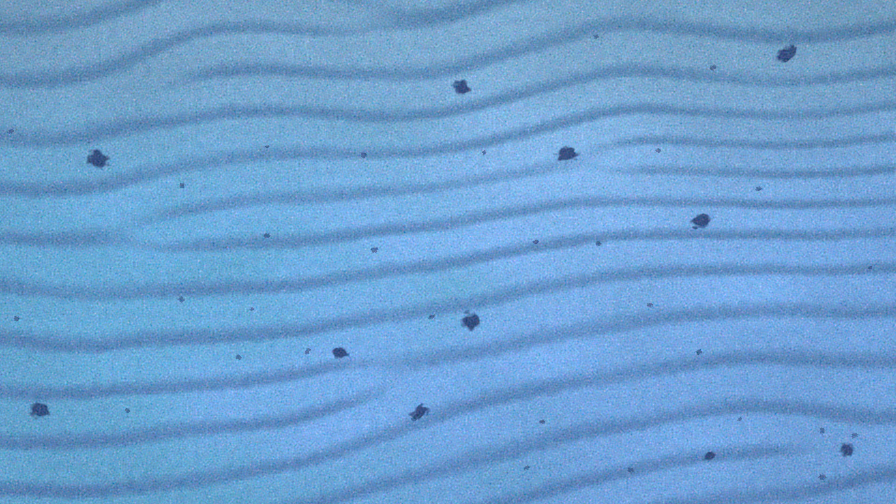
This texture is drawn by a WebGL 1 fragment shader. Its source:

```glsl
precision highp float;
// Rippled sand under shallow blue water, with forking ridges and dark debris.

#define RIPPLES 10.0        // ripples per canvas height
#define FORKS 6             // places where a ripple splits
#define WARP 0.027          // irregular bending of the ripples
#define SHADOW 0.86         // darkness of the troughs
#define GRAIN 0.13          // strength of the colour grain
#define GRAIN_SCALE 235.0   // grains per canvas height
#define MOTTLE 0.045        // strength of the soft colour blotches
#define VIGNETTE 0.055
#define DEBRIS_CHANCE 0.42

uniform vec2 u_resolution;

const float TAU = 6.28318;
const vec3 SAND_BLUE = vec3(0.465, 0.670, 0.910);
const vec3 SAND_CYAN = vec3(0.425, 0.695, 0.880);
const vec3 SAND_GREY = vec3(0.495, 0.680, 0.830);
const vec3 TROUGH = vec3(0.350, 0.520, 0.740);
const vec3 DEBRIS = vec3(0.190, 0.280, 0.470);

vec2 hash2(vec2 p) {
  vec3 q = fract(vec3(p.xyx) * vec3(0.1031, 0.1030, 0.0973));
  q += dot(q, q.yzx + 33.33);
  return fract((q.xx + q.yz) * q.zy);
}

float gradientNoise(vec2 p) {
  vec2 i = floor(p), f = fract(p);
  vec2 u = f * f * f * (f * (f * 6.0 - 15.0) + 10.0);
  vec2 e = vec2(1.0, 0.0);
  float a = dot(hash2(i) * 2.0 - 1.0, f);
  float b = dot(hash2(i + e) * 2.0 - 1.0, f - e);
  float c = dot(hash2(i + e.yx) * 2.0 - 1.0, f - e.yx);
  float d = dot(hash2(i + 1.0) * 2.0 - 1.0, f - 1.0);
  return mix(mix(a, b, u.x), mix(c, d, u.x), u.y);
}

// Trough shading: sharp lower edge, soft upper edge, forks as phase windings.
float troughs(vec2 p, float aspect) {
  float upper = smoothstep(0.4, 0.9, p.y);
  float slope = mix(0.17, 0.05, upper);
  float swell = -0.036 * sin(TAU * p.x / aspect);
  float wave = 0.018 * cos((p.x - 0.46) * 8.2);
  float warp = gradientNoise(p * vec2(2.6, 3.2) + 7.3)
             + 0.3 * gradientNoise(p * vec2(6.0, 8.0) + 31.0);
  float bend = mix(swell, wave, upper) - WARP * warp;
  float phase = RIPPLES * (p.y - slope * p.x - bend);
  phase += 0.05 * gradientNoise(p * 45.0);
  float strength = 0.9 + 0.6 * gradientNoise(p * vec2(3.0, 7.0) + 17.0);

  float turn = -1.0;
  for (int i = 1; i <= FORKS; i++) {
    vec2 center = fract(float(i) * vec2(0.7549, 0.5698) + vec2(0.65, 0.4));
    vec2 d = p - center * vec2(aspect, 1.0);
    phase += turn * atan(d.y * 1.5, d.x) / TAU;
    strength *= smoothstep(-0.02, 0.08, length(d * vec2(0.6, 1.0)));
    turn = -turn;
  }

  float f = fract(phase);
  float band = smoothstep(0.27, 0.46, f) * (1.0 - smoothstep(0.49, 0.8, f));
  return band * clamp(strength, 0.0, 1.0);
}

// Ragged blobs, at most one in each jittered grid cell.
float specks(vec2 p, float cells, float chance, float radius) {
  vec2 cell = floor(p * cells);
  vec2 jitter = 0.2 + 0.6 * hash2(cell + 11.0);
  vec2 pick = hash2(cell + 53.0);
  vec2 d = p - (cell + jitter) / cells;
  float angle = (pick.y - 0.5) * 1.6;
  d = mat2(cos(angle), -sin(angle), sin(angle), cos(angle)) * d;
  d.y *= 1.0 + 0.6 * pick.y;
  float size = radius * (0.6 + 0.5 * hash2(cell + 91.0).x);
  float ragged = gradientNoise(d / radius * 1.7 + cell * 5.0);
  float edge = length(d) / size + 0.7 * ragged;
  return step(pick.x, chance) * (1.0 - smoothstep(0.6, 1.2, edge));
}

// Coloured noise: brightness plus green-magenta and red-blue shifts.
vec3 colorNoise(vec2 p) {
  float gray = gradientNoise(p);
  float magenta = gradientNoise(p + 211.3);
  float red = gradientNoise(p + 437.7);
  return gray * vec3(1.0) + magenta * vec3(0.7, -0.45, 0.5)
       + red * vec3(0.9, 0.0, -0.6);
}

void main() {
  vec2 p = gl_FragCoord.xy / u_resolution.y;
  float aspect = u_resolution.x / u_resolution.y;
  vec2 uv = vec2(p.x / aspect, p.y);

  // Sand tint: cyan at the left, greyer at the top, broad bright patches
  float patches = gradientNoise(p * vec2(2.8, 4.0) + 3.7)
                + 0.6 * gradientNoise(p * vec2(6.0, 11.0) + 41.0);
  float cyan = 1.0 - smoothstep(0.1, 0.65, uv.x + 0.4 * patches);
  vec3 color = mix(SAND_BLUE, SAND_CYAN, cyan);
  color = mix(color, SAND_GREY, smoothstep(0.5, 0.95, uv.y));
  color *= 1.0 + 0.08 * patches;
  float glow = length((uv - vec2(0.64, 0.58)) * vec2(2.2, 2.6));
  color += vec3(0.045, 0.045, 0.035) * (1.0 - smoothstep(0.0, 1.0, glow));

  // Ripples and lens falloff
  vec3 trough = mix(TROUGH, TROUGH * vec3(1.02, 1.03, 0.96), uv.y);
  color = mix(color, trough, SHADOW * troughs(p, aspect));
  vec2 corner = (uv - 0.5) * 2.0;
  color *= 1.0 - VIGNETTE * dot(corner, corner);

  // Debris, large and small
  float debris = specks(p, 4.0, DEBRIS_CHANCE, 0.021);
  debris = max(debris, 0.65 * specks(p + 3.0, 9.0, 0.17, 0.007));
  color = mix(color, DEBRIS, 0.9 * debris);

  // Soft colour blotches, then fine grain with sparse strong points
  color += MOTTLE * colorNoise(p * 60.0 + 19.0);
  vec3 grain = colorNoise(p * GRAIN_SCALE);
  color += GRAIN * grain * (0.55 + 1.3 * abs(grain));

  gl_FragColor = vec4(clamp(color, 0.0, 1.0), 1.0);
}
```
